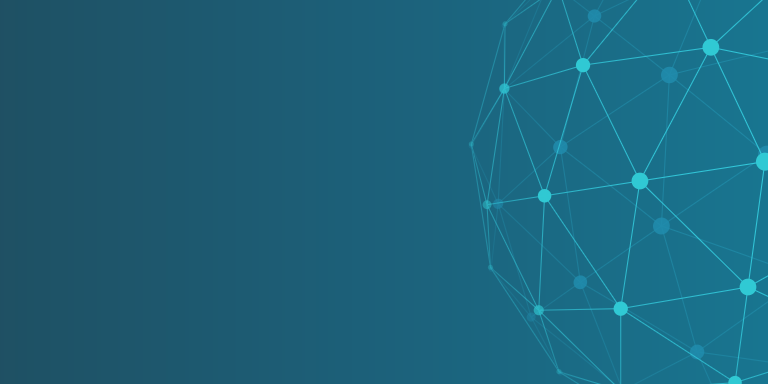
Reproduce this background procedurally as a Shadertoy shader.

```glsl
// Draws a teal gradient with a glowing geodesic wire globe at the right edge.

const float SECTOR = radians(73.5);   // the globe repeats in five mirrored sectors

// Lattice cell on a unit hemisphere: x = radius from the pole, y = angle in sixths of a sector
const int CELL = 11;
const vec2 cell[CELL] = vec2[](
    vec2(0.0, 0.0),
    vec2(0.43, 0.0), vec2(0.43, 6.0),
    vec2(0.70, 3.0), vec2(0.758, 0.0),
    vec2(0.92, 2.0), vec2(0.92, 4.0), vec2(0.956, 0.0),
    vec2(1.0, -1.0), vec2(1.0, 1.0), vec2(1.0, 3.0));

vec3 spherePoint(vec2 polar) {
    float angle = polar.y * SECTOR / 6.0;
    return vec3(polar.x * vec2(cos(angle), sin(angle)), sqrt(1.0 - polar.x * polar.x));
}

float coverage(float signedDist, float pixel) {
    return clamp(0.5 - signedDist / pixel, 0.0, 1.0);
}

// Strength of lines (x) and dots (y) on one hemisphere, seen from its pole
vec2 network(vec2 q, float axis, float pixel) {
    // Fold the plane into half a sector; angles are measured from the left
    float angle = atan(-q.y, -q.x) - axis;
    angle = abs(mod(angle + 0.5 * SECTOR, SECTOR) - 0.5 * SECTOR);
    vec2 p = length(q) * vec2(cos(angle), sin(angle));

    vec2 ink = vec2(0.0);
    for (int i = 0; i < CELL; i++) {
        vec3 a = spherePoint(cell[i]);
        float dotSize = 0.0085 + 0.022 * a.z;
        float dotFade = mix(0.3, 1.0, smoothstep(0.1, 0.7, a.z));
        ink.y = max(ink.y, dotFade * coverage(length(p - a.xy) - dotSize, pixel));

        // Join nodes that are neighbours on the sphere
        for (int j = i + 1; j < CELL; j++) {
            vec3 b = spherePoint(cell[j]);
            if (dot(a, b) < 0.85) continue;
            vec2 ab = b.xy - a.xy;
            float t = clamp(dot(p - a.xy, ab) / dot(ab, ab), 0.0, 1.0);
            float line = coverage(length(p - a.xy - t * ab) - 0.0018, pixel);
            ink.x = max(ink.x, line * mix(0.3, 0.95, mix(a.z, b.z, t)));
        }
    }
    return ink;
}

void mainImage(out vec4 fragColor, in vec2 fragCoord) {
    float u = fragCoord.x / iResolution.x;
    vec2 p = fragCoord / iResolution.y;

    // Background gradient
    vec3 color = mix(vec3(0.12, 0.315, 0.39), vec3(0.11, 0.38, 0.48), min(2.0 * u, 1.0));
    color = mix(color, vec3(0.095, 0.46, 0.565), max(2.0 * u - 1.0, 0.0));

    // Globe space, with a unit radius
    float radius = 0.766;
    vec2 q = (p - vec2(1.992, 0.579)) / radius;
    float pixel = 1.0 / (iResolution.y * radius);

    if (length(q) < 1.05) {
        // Far side, its pole shifted slightly upward
        vec2 farQ = q - vec2(0.007, 0.024) * max(0.0, 1.0 - dot(q, q));
        vec2 far = network(farQ, radians(33.7), pixel);
        color = mix(color, vec3(0.14, 0.60, 0.72), 0.55 * far.x);
        color = mix(color, vec3(0.125, 0.55, 0.68), 0.85 * far.y);

        // Near side
        vec2 near = network(q, radians(8.8), pixel);
        color = mix(color, vec3(0.20, 0.80, 0.87), near.x);
        color = mix(color, vec3(0.19, 0.79, 0.83), near.y);
    }

    fragColor = vec4(color, 1.0);
}
```
